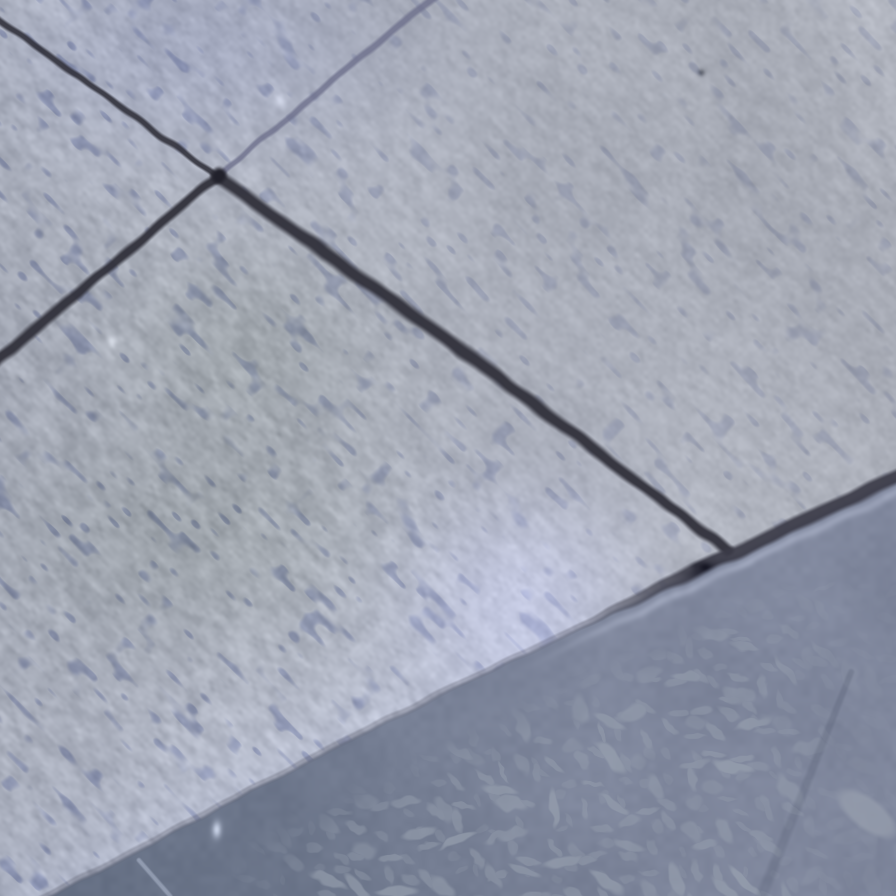
A Shadertoy shader for this texture:

```glsl
float hash(vec2 p) {
    return fract(sin(dot(p, vec2(127.1, 311.7))) * 43758.5453);
}

float noise(vec2 p) {
    vec2 i = floor(p), f = fract(p);
    f = f * f * (3.0 - 2.0 * f);
    return mix(mix(hash(i), hash(i + vec2(1, 0)), f.x),
               mix(hash(i + vec2(0, 1)), hash(i + vec2(1, 1)), f.x), f.y);
}

float fbm(vec2 p) {
    float sum = 0.0, amp = 0.5;
    for (int i = 0; i < 4; i++) {
        sum += amp * noise(p);
        p = mat2(1.6, 1.2, -1.2, 1.6) * p + 7.3;
        amp *= 0.5;
    }
    return sum;
}

mat2 rotate(float a) {
    return mat2(cos(a), -sin(a), sin(a), cos(a));
}

// Soft groove from a to b, with half-widths wa and wb at its ends
float groove(vec2 p, vec2 a, vec2 b, float wa, float wb) {
    vec2 d = b - a;
    float t = clamp(dot(p - a, d) / dot(d, d), 0.0, 1.0);
    float w = mix(wa, wb, t);
    return 1.0 - smoothstep(w * 0.4, w * 1.4 + 0.001, length(p - a - d * t));
}

float glow(vec2 p, vec2 center, vec2 size) {
    vec2 q = (p - center) / size;
    return exp(-dot(q, q));
}

// Scattered slivers, one per cell, each turned and sized at random
float flecks(vec2 p, float scale) {
    vec2 q = p * scale, cell = floor(q);
    float cover = 0.0;
    for (int y = -1; y <= 1; y++)
    for (int x = -1; x <= 1; x++) {
        vec2 id = cell + vec2(x, y);
        float h = hash(id + 3.7);
        vec2 center = id + 0.1 + 0.8 * vec2(hash(id), hash(id + 19.1));
        vec2 d = rotate(mix(-1.5, 0.5, hash(id + 8.2))) * (q - center);
        d += 0.15 * (vec2(noise(q * 4.0), noise(q * 4.0 + 31.0)) - 0.5);
        float r = length(d / vec2(0.25 + 0.32 * h, 0.10 + 0.13 * hash(id + 5.5)));
        cover = max(cover, (1.0 - smoothstep(0.65, 1.15, r)) * (0.35 + 0.65 * h));
    }
    return cover;
}

vec3 slabs(vec2 p, float edge) {
    vec3 col = mix(vec3(0.665, 0.685, 0.735), vec3(0.68, 0.695, 0.735), p.x);

    // Broad stains and bluish light
    col += 0.10 * (fbm(p * 5.0) - 0.47);
    col -= vec3(0.055, 0.05, 0.07) * glow(p, vec2(0.27, 0.61), vec2(0.14, 0.11));
    col -= vec3(0.04, 0.035, 0.055) * glow(p, vec2(0.24, 0.40), vec2(0.22, 0.12));
    col += vec3(0.06, 0.06, 0.10) * glow(p, vec2(0.57, 0.34), vec2(0.13, 0.11));
    col += vec3(0.05, 0.055, 0.08) * exp(-max(edge, 0.0) * 11.0) * (1.0 - smoothstep(0.55, 0.8, p.x));
    col += vec3(-0.005, 0.0, 0.035) * glow(p, vec2(0.22, 0.95), vec2(0.22, 0.12));

    // Slanted mineral grain, stronger on the left
    vec2 g = rotate(-0.8) * p;
    float contrast = mix(1.0, 0.55, smoothstep(0.25, 0.8, p.x + 0.5 * p.y - 0.2));
    float grain = noise(g * vec2(60.0, 120.0)) + 0.6 * noise(g * vec2(125.0, 230.0)) - 0.8;
    col += 0.085 * contrast * grain;
    float speck = smoothstep(0.69, 0.92, noise(g * vec2(48.0, 110.0) + 40.0));
    col -= vec3(0.13, 0.12, 0.07) * contrast * speck;
    col += 0.03 * (noise(p * 190.0) - 0.5);

    // Joints meeting at one corner
    vec2 corner = vec2(0.243, 0.803);
    vec2 w = p + 0.003 * (vec2(noise(p * 45.0), noise(p * 45.0 + 9.0)) - 0.5);
    vec3 dark = vec3(0.19, 0.19, 0.23);
    col = mix(col, vec3(0.43, 0.44, 0.55), 0.8 * groove(w, corner, vec2(0.485, 1.005), 0.0025, 0.004));
    col = mix(col, dark, 0.9 * groove(w, vec2(-0.01, 0.985), corner, 0.0035, 0.003));
    col = mix(col, dark, 0.95 * groove(w, vec2(-0.01, 0.592), corner, 0.006, 0.0045));
    vec2 bend = vec2(0.52, 0.606);
    float longJoint = max(groove(w, corner, bend, 0.007, 0.0075),
                          groove(w, bend, vec2(0.814, 0.385), 0.0075, 0.0055));
    col = mix(col, dark, 0.95 * longJoint);
    col = mix(col, vec3(0.13, 0.13, 0.17), groove(w, corner, corner + 0.002, 0.007, 0.007));

    // Pale chips and a lone dark pit
    col += 0.16 * glow(p, vec2(0.125, 0.619), vec2(0.006));
    col += 0.14 * glow(p, vec2(0.313, 0.888), vec2(0.008));
    return col - 0.25 * glow(p, vec2(0.783, 0.919), vec2(0.004));
}

vec3 wetBand(vec2 p, float edge) {
    vec3 col = mix(vec3(0.41, 0.45, 0.53), vec3(0.50, 0.53, 0.615), smoothstep(0.1, 0.9, p.x + 0.3 * p.y));
    col += 0.06 * (fbm(p * 9.0) - 0.47) + 0.025 * (noise(p * 110.0) - 0.5);
    float area = smoothstep(0.03, 0.10, -edge) * smoothstep(0.22, 0.38, p.x)
               * (1.0 - 0.8 * smoothstep(0.82, 0.96, p.x));
    float cover = max(flecks(p, 23.0), 0.7 * flecks(p + 0.37, 37.0));
    col = mix(col, vec3(0.60, 0.635, 0.69), 0.7 * area * cover);

    // Large leaf, faint crease and pale scratch
    vec2 leaf = rotate(-0.65) * (p - vec2(0.968, 0.092));
    col = mix(col, vec3(0.59, 0.62, 0.68), 0.75 * (1.0 - smoothstep(0.7, 1.1, length(leaf / vec2(0.042, 0.018)))));
    col -= 0.05 * groove(p, vec2(0.85, 0.0), vec2(0.95, 0.25), 0.006, 0.003);
    col += 0.15 * groove(p, vec2(0.155, 0.04), vec2(0.19, 0.0), 0.002, 0.002);
    return col + 0.35 * glow(p, vec2(0.242, 0.074), vec2(0.005, 0.009));
}

void mainImage(out vec4 fragColor, in vec2 fragCoord) {
    vec2 p = fragCoord / iResolution.xy;
    float x = p.x - 0.065;
    float edge = (p.y - 0.004 - 0.513 * x + 0.044 * x * (p.x - 0.521)) * 0.9;
    edge += 0.004 * (noise(p * 35.0) - 0.5);
    vec3 col = mix(wetBand(p, edge), slabs(p, edge), smoothstep(-0.003, 0.003, edge));

    // Shadowed seam, deepest on the right, above a pale rim
    float seam = smoothstep(0.62, 0.80, p.x);
    float width = mix(0.004, 0.0075, seam);
    float shade = 1.0 - smoothstep(width * 0.5, width * 1.4, abs(edge - 0.002));
    col = mix(col, vec3(0.23, 0.23, 0.28), shade * mix(0.25, 0.92, seam));
    col += 0.10 * smoothstep(0.55, 0.75, p.x) * exp(-pow((edge + 0.013) / 0.005, 2.0));
    col -= 0.22 * glow(p, vec2(0.78, 0.368), vec2(0.018, 0.010)) * noise(p * 90.0);
    fragColor = vec4(clamp(col, 0.0, 1.0), 1.0);
}
```
